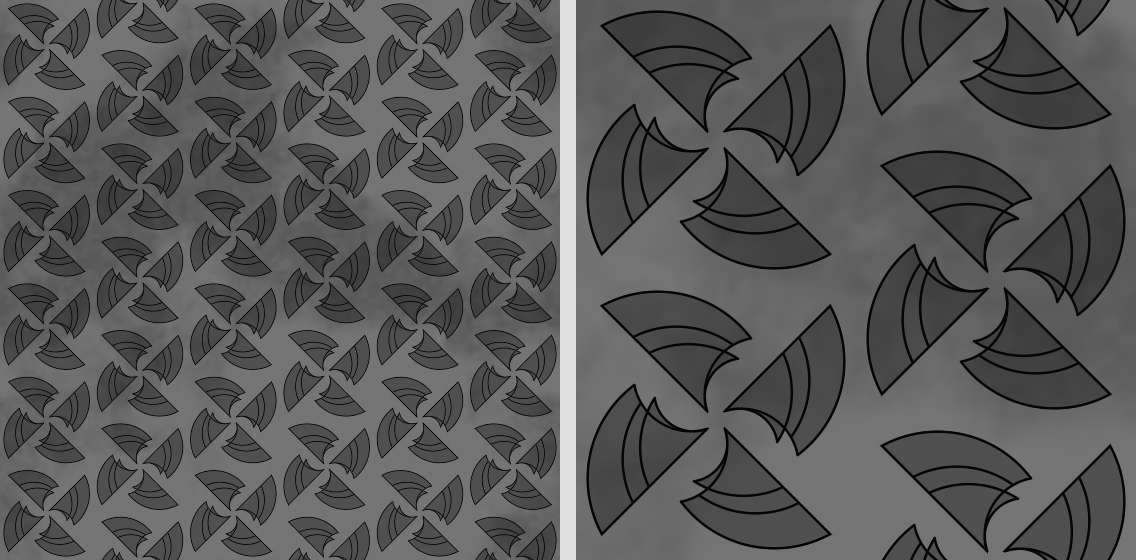
Left, the full canvas; right, a detail of the centre.
Give the GLSL for this pattern, as a three.js fragment shader.

```glsl
varying vec2 vUv;

const float REPEATS = 6.0;        // columns and rows; odd columns drop half a cell
const float CELL = 192.0;         // design units per cell
const float LINE_HALF = 0.85;     // half stroke width, design units

const vec3 GROUND = vec3(0.457);
const vec3 BLADE = vec3(0.312);
const vec3 INK = vec3(0.02);

const float GRIME_DEPTH = 0.21;
const float GRIME_CELLS = 5.0;    // cells of the coarsest noise layer
const float GRAIN_DEPTH = 0.07;

// Upper blade, relative to the pinwheel centre
const vec2 TIP = vec2(-6.0, 6.0);
const vec2 OUTER_END = vec2(24.0, 56.0);
const vec2 FAN_END = vec2(15.0, 42.0);
const vec3 OUTER_ARC = vec3(-40.0, 8.0, 80.0);   // centre, radius
const vec3 MIDDLE_ARC = vec3(-27.0, -2.0, 66.0);
const vec3 FAN_ARC = vec3(-19.0, -11.0, 63.0);
const float OUTER_SAG = 13.0;
const float FAN_SAG = 10.0;

float disc(vec2 p, vec3 arc) {
  return length(p - arc.xy) - arc.z;
}

// Negative to the left of an arc from a to b that bows leftward by sag
float concaveCut(vec2 p, vec2 a, vec2 b, float sag) {
  vec2 along = normalize(b - a);
  vec2 right = vec2(along.y, -along.x);
  float halfChord = 0.5 * length(b - a);
  float radius = (halfChord * halfChord + sag * sag) / (2.0 * sag);
  vec2 center = 0.5 * (a + b) + right * (radius - sag);
  return max(radius - length(p - center), dot(p - a, right));
}

// x: signed distance to the blade, y: distance to its strokes
vec2 blade(vec2 p) {
  float edge = -(p.x + p.y) * 0.7071;
  float outer = max(max(edge, disc(p, OUTER_ARC)),
                    concaveCut(p, TIP, OUTER_END, OUTER_SAG));
  float fan = max(max(edge, disc(p, FAN_ARC)),
                  concaveCut(p, TIP, FAN_END, FAN_SAG));
  float rib = max(abs(disc(p, MIDDLE_ARC)), outer);
  return vec2(min(outer, fan), min(min(abs(outer), abs(fan)), rib));
}

vec3 hash3(vec2 p) {
  vec3 q = fract(vec3(p.xyx) * vec3(0.1031, 0.1030, 0.0973));
  q += dot(q, q.yxz + 33.33);
  return fract((q.xxy + q.yzz) * q.zyx);
}

// Soft cellular noise: jittered points blend their values; wraps every "cells"
float cellular(vec2 uv, float cells) {
  vec2 p = uv * cells;
  vec2 base = floor(p);
  float sum = 0.0;
  float total = 0.0;
  for (int j = -1; j <= 1; j++) {
    for (int i = -1; i <= 1; i++) {
      vec2 id = base + vec2(float(i), float(j));
      vec3 h = hash3(mod(id, cells) + cells * 1.7);
      vec2 d = id + 0.15 + 0.7 * h.xy - p;
      float reach = max(0.0, 1.0 - dot(d, d) / 1.3);
      float weight = reach * reach * reach + 0.0001;
      sum += weight * h.z;
      total += weight;
    }
  }
  return sum / total;
}

float layeredNoise(vec2 uv) {
  float sum = 0.0;
  float total = 0.0;
  float amp = 1.0;
  float cells = GRIME_CELLS;
  for (int i = 0; i < 6; i++) {
    sum += amp * cellular(uv, cells);
    total += amp;
    amp *= 0.55;
    cells *= 2.0;
  }
  return sum / total;
}

void main() {
  // Staggered grid
  vec2 grid = vUv * REPEATS;
  grid.y += 0.5 * mod(floor(grid.x), 2.0);
  vec2 p = (fract(grid) - 0.5) * CELL;
  float px = max(fwidth(vUv.x), fwidth(vUv.y)) * REPEATS * CELL;

  // Four blades by quarter turns
  vec2 shape = vec2(CELL);
  for (int i = 0; i < 4; i++) {
    shape = min(shape, blade(p));
    p = vec2(p.y, -p.x);
  }
  float fill = 1.0 - smoothstep(-0.5 * px, 0.5 * px, shape.x);
  float ink = 1.0 - smoothstep(-0.6 * px, 0.6 * px, shape.y - LINE_HALF);

  // Smoky wear over ground and blades
  vec2 warp = vec2(cellular(vUv, 14.0), cellular(vUv, 17.0)) - 0.5;
  float grime = smoothstep(0.46, 0.74, layeredNoise(vUv + 0.05 * warp));
  float grain = cellular(vUv, 96.0) - 0.5;
  float wear = 1.0 - GRIME_DEPTH * grime + GRAIN_DEPTH * grain * (0.3 + grime);

  vec3 color = mix(GROUND, BLADE, fill) * wear;
  gl_FragColor = vec4(mix(color, INK, ink), 1.0);
}
```
